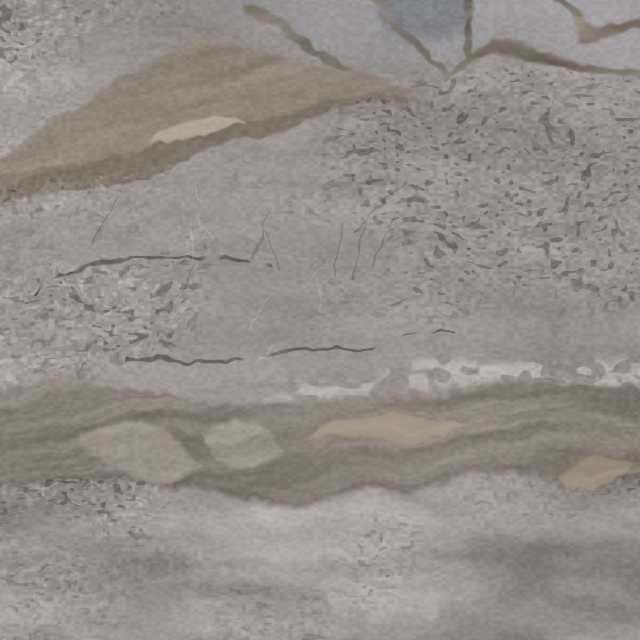
A Shadertoy shader for this texture:

```glsl
// Polished grey stone: streaked ground with pits, cracks and pale chips,
// a brown wedge, a dark layered seam and bluish shards at the upper right.
// Masks in warped space build one tone, which is then ramped to colour.
const vec3 DARK_STONE = vec3(0.42, 0.40, 0.38), PALE_STONE = vec3(0.67, 0.655, 0.645);
const vec3 BROWN_TINT = vec3(1.025, 0.99, 0.94), BLUE_TINT = vec3(0.97, 0.995, 1.06);
const vec3 TAN_CHIP = vec3(0.63, 0.58, 0.52);

float hash(vec2 p) {
  vec3 q = fract(p.xyx * 0.1031);
  q += dot(q, q.yzx + 33.33);
  return fract((q.x + q.y) * q.z);
}
float noise(vec2 p) {
  vec2 i = floor(p), f = fract(p);
  f = f * f * (3.0 - 2.0 * f);
  return mix(mix(hash(i), hash(i + vec2(1, 0)), f.x),
             mix(hash(i + vec2(0, 1)), hash(i + vec2(1, 1)), f.x), f.y);
}
// Layered noise centred on zero
float fbm(vec2 p) {
  float sum = -0.5, gain = 0.533;
  for (int i = 0; i < 4; i++, gain *= 0.5) {
    sum += gain * noise(p);
    p = p * 2.03 + 17.3;
  }
  return sum;
}
// Soft mask between two heights
float between(float y, float low, float high, float soft) {
  return smoothstep(-soft, soft, y - low) * smoothstep(-soft, soft, high - y);
}
// Tapering line from a to b
float stroke(vec2 p, vec2 a, vec2 b, float width) {
  vec2 d = b - a;
  float h = clamp(dot(p - a, d) / dot(d, d), 0.0, 1.0);
  float r = width * (1.0 - 0.5 * h);
  return 1.0 - smoothstep(r * 0.3, r, length(p - a - d * h));
}
// Sliver with pointed ends, sheared by slope
float lens(vec2 p, vec2 centre, vec2 radius, float slope) {
  vec2 d = p - centre;
  d = vec2(d.x, d.y - slope * d.x) / radius;
  return 1.0 - smoothstep(0.75, 1.1, d.x * d.x + abs(d.y));
}
// Thin cracks in scattered directions
float hairlines(vec2 p, float seed) {
  float sum = 0.0;
  for (float i = 0.0; i < 8.0; i++) {
    vec2 r = vec2(hash(vec2(i, seed)), hash(vec2(i, seed + 5.0)));
    float angle = mix(0.6, 2.1, hash(vec2(i, seed + 9.0)));
    vec2 start = vec2(0.04, 0.44) + r * vec2(0.55, 0.24);
    vec2 reach = vec2(cos(angle), sin(angle)) * mix(0.04, 0.11, r.y);
    sum = max(sum, stroke(p, start, start + reach, 0.0028));
  }
  return sum;
}
// Cluster of small pale pebbles
float pebbles(vec2 p) {
  float sum = 0.0;
  for (float i = 0.0; i < 15.0; i++) {
    vec2 c = vec2(0.49, 0.045) + vec2(0.2, 0.05) * vec2(hash(vec2(i, 31)), hash(vec2(i, 47)));
    float size = mix(0.007, 0.019, hash(vec2(i, 63)));
    sum = max(sum, 1.0 - smoothstep(0.6, 1.1, length(p - c) / size));
  }
  return sum;
}
// Veins framing the shards
float shardVeins(vec2 p) {
  vec2 fork = vec2(0.7, 0.885), bend = vec2(0.77, 0.92), knee = vec2(0.92, 0.945);
  float v = max(stroke(p, vec2(0.57, 1.01), fork, 0.014), stroke(p, bend, fork, 0.013));
  v = max(v, stroke(p, vec2(0.735, 1.01), vec2(0.725, 0.9), 0.012));
  v = max(v, stroke(p, bend, vec2(1.02, 0.885), 0.016));
  v = max(v, stroke(p, knee, vec2(0.86, 1.01), 0.016));
  v = max(v, stroke(p, knee, vec2(1.02, 0.96), 0.014));
  return max(v, stroke(p, vec2(0.4, 0.99), vec2(0.55, 0.89), 0.012));
}
// Long jagged cracks
float longCracks(vec2 p) {
  vec2 peak = vec2(0.2, 0.605);
  float c = stroke(p, vec2(0.2, 0.437), vec2(0.7, 0.468), 0.0048);
  c = max(c, stroke(p, peak, vec2(0.05, 0.545), 0.0048));
  return max(c, stroke(p, vec2(0.41, 0.583), peak, 0.006));
}
void mainImage(out vec4 fragColor, in vec2 fragCoord) {
  vec2 uv = fragCoord / iResolution.xy;
  vec2 jag = vec2(noise(uv * 65.0), noise(uv * 65.0 + 80.0)) - 0.5;
  vec2 p = uv + 0.05 * vec2(fbm(uv * 9.0), fbm(uv * 9.0 + 40.0)) + 0.006 * jag;
  // Streaked ground
  float broad = fbm(uv * vec2(3, 7) + 3.0), streak = fbm(p * vec2(7, 42));
  float lower = 1.0 - smoothstep(0.2, 0.28, p.y);
  float tone = 0.67 + 0.55 * broad + 0.4 * streak + lower * fbm(p * vec2(5, 15) + 9.0);
  // Shards
  float shard = smoothstep(-0.012, 0.012, p.y - max(0.9, 1.12 - 0.38 * p.x));
  float blue = shard * between(p.x, 0.59, 0.73, 0.012) * smoothstep(0.93, 0.97, p.y);
  tone = mix(tone, 0.74 + 0.7 * broad - 0.4 * blue, shard);
  // Brown wedge and its lower vein
  float veinY = mix(0.705, 0.85, smoothstep(0.0, 0.65, p.x));
  float fade = 1.0 - smoothstep(0.62, 0.72, p.x);
  float wedge = fade * between(p.y, veinY, min(0.752 + 0.6 * p.x, 1.03 - 0.25 * p.x), 0.008);
  float wedgeLayer = fbm(vec2(p.x * 5.0, (p.y - 0.3 * p.x) * 55.0));
  tone = mix(tone, 0.47 + 0.7 * wedgeLayer, 0.85 * wedge);
  float thick = 0.021 - 0.017 * smoothstep(0.25, 0.7, p.x);
  float vein = fade * between(p.y, veinY - thick, veinY + thick, 0.004);
  tone = mix(tone, 0.18 + 0.5 * wedgeLayer, 0.8 * vein);
  // Layered seam, dark rim and pale crust
  float dip = p.x - 0.48, top = 0.367 + 0.035 * smoothstep(0.0, 0.45, abs(dip));
  float base = 0.26 - 0.045 * exp(-40.0 * dip * dip), seam = between(p.y, base, top, 0.006);
  float seamLayer = fbm(vec2(p.x * 4.0, (p.y - 0.12 * p.x) * 60.0));
  tone = mix(tone, 0.31 + 0.95 * seamLayer + 0.4 * broad, 0.88 * seam);
  tone -= 0.24 * between(p.y, base - 0.006, base + 0.006, 0.005);
  float crust = between(p.y, top, top + 0.04, 0.012) * smoothstep(0.38, 0.5, p.x);
  tone += 0.5 * crust * smoothstep(0.42, 0.65, noise(p * vec2(45, 75)));
  // Pale chips
  float pale = max(lens(p, vec2(0.22, 0.295), vec2(0.11, 0.04), -0.2),
                   lens(p, vec2(0.38, 0.312), vec2(0.07, 0.04), -0.25));
  tone = mix(tone, 0.78 + 0.8 * streak, 0.8 * pale);
  float bright = max(lens(p, vec2(0.31, 0.793), vec2(0.08, 0.017), 0.22), 0.75 * pebbles(p));
  tone = mix(tone, 1.08, 0.85 * bright);
  // Pits and flecks
  float right = smoothstep(0.4, 0.7, uv.x) * between(uv.y, 0.5, 0.85, 0.06);
  float left = 1.0 - smoothstep(0.15, 0.4, uv.x);
  float rough = 0.15 + 0.9 * right + 0.5 * left + 3.0 * fbm(uv * vec2(5, 8) + 60.0);
  rough = clamp(rough, 0.1, 1.0) * (1.0 - 0.85 * max(max(wedge, seam), shard));
  float pit = smoothstep(0.69, 0.84, noise(p * vec2(95, 150) + 12.0));
  float fleck = left * smoothstep(0.67, 0.85, noise(p * vec2(110, 140) + 70.0));
  tone += (0.2 + 0.25 * rough) * (noise(uv * vec2(150, 220)) - 0.5);
  tone += rough * (0.32 * fleck - 0.5 * pit);
  // Cracks and veins
  tone -= 0.75 * longCracks(p) * smoothstep(0.2, 0.45, noise(uv * 30.0 + 8.0));
  tone += 0.2 * hairlines(p, 21.0) - 0.3 * hairlines(p, 2.0);
  float frame = shardVeins(p);
  tone = mix(tone, 0.12 + 1.6 * streak, 0.8 * frame);
  // Colour ramp and tints
  vec3 color = mix(DARK_STONE, PALE_STONE, clamp(tone, -0.55, 1.4));
  color *= mix(vec3(1), BROWN_TINT, max(max(wedge, 0.7 * seam), max(vein, frame)));
  color *= mix(vec3(1), BLUE_TINT, 0.45 * shard * (1.0 - frame) + blue);
  float chip = max(lens(p, vec2(0.61, 0.322), vec2(0.13, 0.019), 0.08),
                   lens(p, vec2(0.935, 0.272), vec2(0.06, 0.022), 0.12));
  fragColor = vec4(mix(color, TAN_CHIP + 0.12 * seamLayer, 0.8 * chip), 1.0);
}
```
